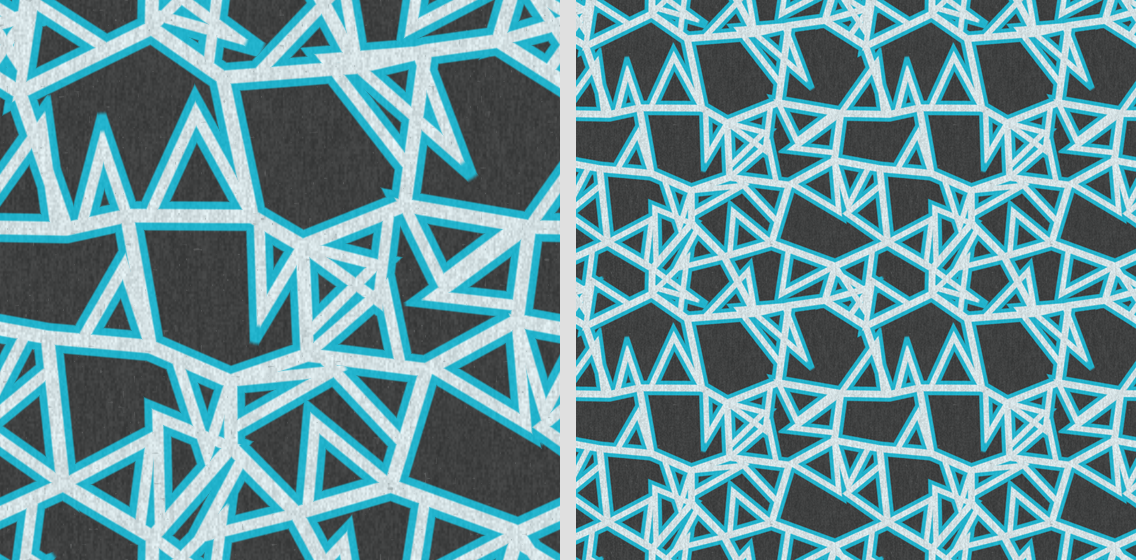
Left: one tile. Right: repeated 2 by 2.
This pattern is drawn by a Shadertoy shader. Its source:

```glsl
const ivec2 GRID = ivec2(6, 4);
const vec3 CHARCOAL = vec3(0.245, 0.25, 0.25);
const vec3 CYAN = vec3(0.13, 0.70, 0.80);
const vec3 CHALK = vec3(0.83, 0.88, 0.89);
const float CHALK_RADIUS = 0.0098;
const float RIM_RADIUS = 0.0235;
const float SOFTNESS = 0.0022;

ivec2 wrap(ivec2 id, ivec2 count) {
    return ((id % count) + count) % count;
}

vec2 hash2(ivec2 id, int seed) {
    uint h = uint(id.x) * 1597u + uint(id.y) * 51749u + uint(seed) * 7919u;
    h = (h ^ (h >> 15)) * 739391u;
    h = (h ^ (h >> 13)) * 668267u;
    h ^= h >> 16;
    return vec2(h & 65535u, h >> 16) / 65535.0;
}

// Value noise that wraps after a whole number of cells
float wrapNoise(vec2 uv, ivec2 count, int seed) {
    vec2 p = uv * vec2(count);
    ivec2 id = ivec2(floor(p));
    vec2 f = fract(p);
    f = f * f * (3.0 - 2.0 * f);
    float a = hash2(wrap(id, count), seed).x;
    float b = hash2(wrap(id + ivec2(1, 0), count), seed).x;
    float c = hash2(wrap(id + ivec2(0, 1), count), seed).x;
    float d = hash2(wrap(id + ivec2(1, 1), count), seed).x;
    return mix(mix(a, b, f.x), mix(c, d, f.x), f.y);
}

float segmentDistance(vec2 p, vec2 a, vec2 b) {
    vec2 ap = p - a, ab = b - a;
    return length(ap - ab * clamp(dot(ap, ab) / dot(ab, ab), 0.0, 1.0));
}

float cross2(vec2 a, vec2 b) {
    return a.x * b.y - a.y * b.x;
}

float lineSide(vec2 p, vec2 a, vec2 b) {
    return cross2(p - a, normalize(b - a));
}

// Distance to a triangle outline with pointed corners of limited length
float triangleOutline(vec2 p, vec2 a, vec2 b, vec2 c) {
    float winding = sign(cross2(b - a, c - a));
    float mitred = max(lineSide(p, a, b) * winding,
                   max(lineSide(p, b, c) * winding, lineSide(p, c, a) * winding));
    float rounded = min(segmentDistance(p, a, b),
                    min(segmentDistance(p, b, c), segmentDistance(p, c, a)));
    return max(abs(mitred), rounded * 0.42);
}

bool hasUpright(ivec2 id) {
    return ((id.x + id.y) & 1) == 0;
}

// Jittered honeycomb corner in canvas units
vec2 node(ivec2 id) {
    vec2 jitter = (hash2(wrap(id, GRID), 1) - 0.5) * vec2(0.68, 0.56);
    float zigzag = hasUpright(id) ? 0.14 : -0.14;
    return (vec2(id) + 0.5 + jitter + vec2(0.0, zigzag)) / vec2(GRID);
}

// Triangular spike standing on the edge from a to b
float spikeDistance(vec2 p, vec2 a, vec2 b, ivec2 id, int seed, float chance) {
    vec2 shape = hash2(id, seed), choice = hash2(id, seed + 1);
    if (choice.x > chance) return 1.0;
    bool flip = fract(choice.x * 37.0) < 0.5;
    vec2 foot = flip ? b : a;
    vec2 heel = mix(foot, flip ? a : b, mix(0.6, 0.95, shape.x));
    vec2 along = normalize(b - a);
    vec2 across = vec2(-along.y, along.x) * (choice.y < 0.5 ? -1.0 : 1.0);
    vec2 apex = mix(foot, heel, 0.5) + across * mix(0.12, 0.19, shape.y)
              + along * (fract(choice.y * 23.0) - 0.5) * 0.16;
    return triangleOutline(p, foot, heel, apex);
}

float networkDistance(vec2 p) {
    ivec2 cell = ivec2(floor(p * vec2(GRID)));
    float d = 1.0;
    for (int j = -2; j <= 2; j++)
    for (int i = -3; i <= 3; i++) {
        ivec2 id = cell + ivec2(i, j), key = wrap(id, GRID);
        vec2 a = node(id), b = node(id + ivec2(1, 0));
        d = min(d, segmentDistance(p, a, b) - 0.0025);
        d = min(d, spikeDistance(p, a, b, key, 3, 0.86));
        if (hasUpright(id)) {
            vec2 top = node(id + ivec2(0, 1));
            d = min(d, segmentDistance(p, a, top) - 0.0025);
            d = min(d, spikeDistance(p, a, top, key, 7, 0.5));
        }
    }
    return d;
}

void mainImage(out vec4 fragColor, in vec2 fragCoord) {
    vec2 uv = fragCoord / iResolution.xy;
    float d = networkDistance(uv);
    float blur = max(SOFTNESS, 0.8 / iResolution.y);
    float rim = 1.0 - smoothstep(-blur, blur, d - RIM_RADIUS);
    float chalk = 1.0 - smoothstep(-blur, blur, d - CHALK_RADIUS);

    // Woven cloth: upright threads and fine grain
    float threads = wrapNoise(uv, ivec2(256, 36), 11) - 0.5;
    float grain = wrapNoise(uv, ivec2(300, 220), 13) - 0.5;
    float flecks = smoothstep(0.9, 1.0, wrapNoise(uv, ivec2(150, 110), 17));

    vec3 color = mix(mix(CHARCOAL, CYAN, rim), CHALK, chalk);
    float strength = mix(mix(0.06, 0.04, rim), 0.12, chalk);
    color += strength * (threads * 0.7 + grain);
    color += flecks * mix(0.08, -0.12, chalk) * (1.0 - rim + chalk);
    fragColor = vec4(clamp(color, 0.0, 1.0), 1.0);
}
```
